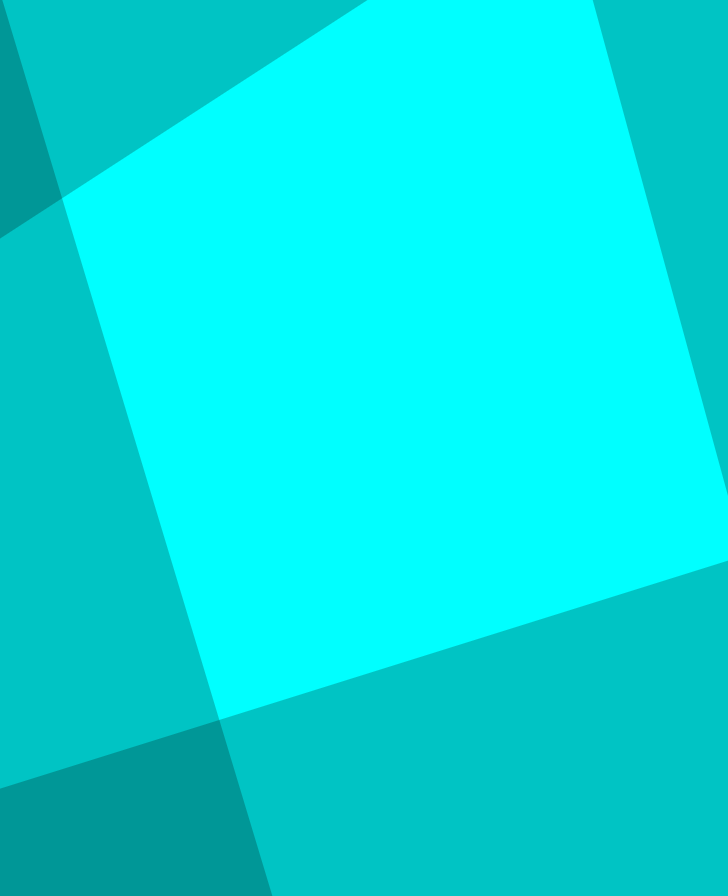
Write a WebGL 2 fragment shader that draws this background.

```glsl
#version 300 es
precision highp float;
// Flat cyan sheet with four translucent slanted panels that darken where they overlap.

uniform vec2 u_resolution;
out vec4 fragColor;

// Smooth coverage of the half-plane to the left of the line running from a to b.
float panel(vec2 p, vec2 a, vec2 b) {
    vec2 along = normalize(b - a);
    vec2 offset = p - a;
    float dist = along.x * offset.y - along.y * offset.x;
    return clamp(dist * u_resolution.y + 0.5, 0.0, 1.0);
}

// Light passing through a panel of the given coverage.
float transmit(float coverage) {
    return mix(1.0, 0.77, coverage);
}

void main() {
    // Canvas height is one unit.
    vec2 p = gl_FragCoord.xy / u_resolution.y;

    // Panels along the left, top, bottom and right sides.
    float light = transmit(panel(p, vec2(0.3040, 0.0), vec2(0.0026, 1.0)));
    light *= transmit(panel(p, vec2(0.0, 0.7337), vec2(0.4102, 1.0)));
    light *= transmit(panel(p, vec2(0.8125, 0.3743), vec2(0.0, 0.1198)));
    light *= transmit(panel(p, vec2(0.6615, 1.0), vec2(0.8125, 0.4466)));

    vec3 cyan = vec3(0.0, 1.0, 1.0);
    fragColor = vec4(cyan * light, 1.0);
}
```
